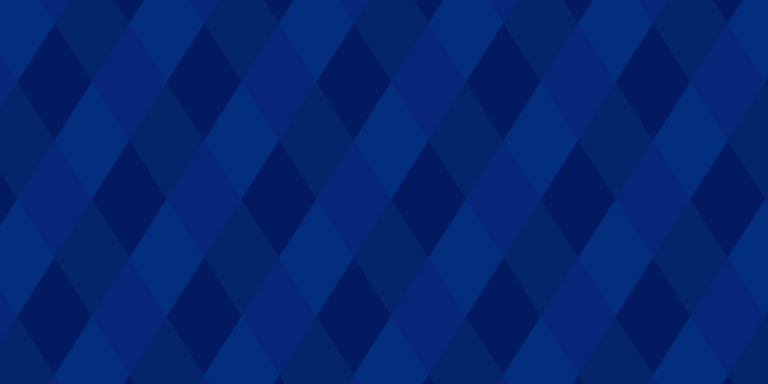
Reproduce this pattern procedurally as a Shadertoy shader.

```glsl
// Tall harlequin diamonds in four shades of navy, made by two crossing sets of diagonal stripes.

// Lengths are in canvas heights
const vec2 DIAMOND_SIZE = vec2(0.1948, 0.3052);
const vec2 DEEP_CENTER = vec2(0.1420, 0.7870);
const float EDGE_PIXELS = 0.7;

const vec3 DEEP_NAVY = vec3(0.004, 0.102, 0.378);
const vec3 SLATE_NAVY = vec3(0.014, 0.144, 0.415);
const vec3 VIOLET_BLUE = vec3(0.028, 0.146, 0.474);
const vec3 BRIGHT_BLUE = vec3(0.012, 0.180, 0.496);

// 0 on even stripes, 1 on odd stripes, with even stripes centred on even integers
vec2 oddStripes(vec2 diagonals, float softness) {
    vec2 distanceToOdd = abs(mod(diagonals, 2.0) - 1.0);
    return 1.0 - smoothstep(0.5 - softness, 0.5 + softness, distanceToOdd);
}

void mainImage(out vec4 fragColor, in vec2 fragCoord) {
    vec2 position = fragCoord / iResolution.y;

    // Stripe coordinates: x steps across rising stripes, y across falling ones
    vec2 cell = (position - DEEP_CENTER) / DIAMOND_SIZE;
    vec2 diagonals = vec2(cell.x - cell.y, cell.x + cell.y);

    float softness = EDGE_PIXELS * length(1.0 / DIAMOND_SIZE) / iResolution.y;
    vec2 odd = oddStripes(diagonals, softness);

    // The parity pair selects one of four shades
    vec3 darkStripe = mix(DEEP_NAVY, SLATE_NAVY, odd.y);
    vec3 lightStripe = mix(BRIGHT_BLUE, VIOLET_BLUE, odd.y);
    fragColor = vec4(mix(darkStripe, lightStripe, odd.x), 1.0);
}
```
